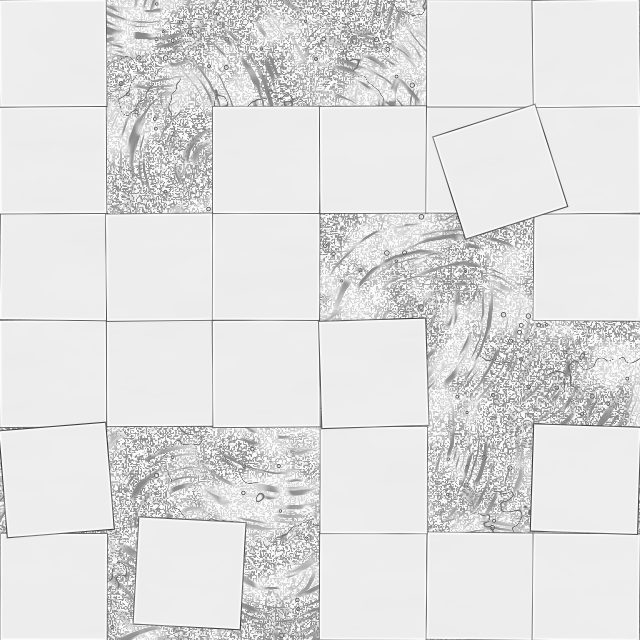
Write a Shadertoy shader that draws this texture.

```glsl
// Pale square tiles on a 6 by 6 grid, with some missing and a few lying loose.
// Bare cells show rough plaster: fine grain, curved trowel strokes, pits and
// cracks. Tiles are rotated box distances with thin dark rims.

const float GRID = 6.0;              // cells across and down
const float TILE_TONE = 0.93;
const float RIM_LIGHT = 0.985;       // pale band inside each rim
const float RIM_DARK = 0.20;
const float PLASTER_LIGHT = 0.985;
const float PLASTER_DARK = 0.27;
const float JOINT_HALF = 0.0042;     // half line widths, in cells
const float LOOSE_HALF = 0.0052;
const float RIM_BAND = 0.032;
const float TILE_SKEW = 0.026;       // small rotation of the fixed tiles
const float TILE_SHIFT = 0.010;      // small offset of the fixed tiles
const float GRAIN_SCALE = 64.0;
const float GRAIN_WIDTH = 0.30;
const float STREAK_SCALE = 46.0;     // lines per cell across a trowel stroke
const float STREAK_STRETCH = 3.0;    // breaks per cell along a trowel stroke
const float PIT_SCALE = 12.0;
const float PIT_SHARE = 0.05;

// Fixed tiles per row from the bottom; bit n stands for column n
const int ROW_MASK[6] = int[6](57, 8, 7, 39, 61, 49);
// Loose tiles: centre in cells, rotation in radians
const int LOOSE_COUNT = 5;
const vec3 LOOSE[5] = vec3[5](
    vec3(4.69, 4.39, 0.31), vec3(3.504, 2.50, 0.031), vec3(0.53, 1.50, 0.08),
    vec3(5.49, 1.508, -0.032), vec3(1.777, 0.625, -0.054));

float hash(vec2 p) {
    vec3 q = fract(p.xyx * vec3(0.1031, 0.1030, 0.0973));
    q += dot(q, q.yzx + 33.33);
    return fract((q.x + q.y) * q.z);
}

float noise(vec2 p) {
    vec2 i = floor(p), f = fract(p);
    f = f * f * (3.0 - 2.0 * f);
    return mix(mix(hash(i), hash(i + vec2(1, 0)), f.x),
               mix(hash(i + vec2(0, 1)), hash(i + vec2(1, 1)), f.x), f.y);
}

float fbm(vec2 p) {
    float sum = 0.0, amp = 0.533;
    for (int i = 0; i < 4; i++) {
        sum += amp * noise(p);
        p = mat2(1.6, 1.2, -1.2, 1.6) * p + 7.3;
        amp *= 0.5;
    }
    return sum;
}

// Pixel coverage of the inside of distance d, and of a line along d = 0
float coverage(float d, float px) { return clamp(0.5 - d / px, 0.0, 1.0); }
float lineCoverage(float d, float halfWidth, float px) {
    return coverage(d - halfWidth, px) - coverage(d + halfWidth, px);
}

// Band around the middle level of a noise value
float contour(float n, float width) { return 1.0 - smoothstep(0.0, width, abs(n - 0.5)); }

// Scattered trowel strokes, each a sheaf of thin arcs around its own far centre
float trowelStrokes(vec2 p) {
    float ink = 0.0;
    for (int y = -1; y <= 1; y++)
    for (int x = -1; x <= 1; x++) {
        vec2 cell = floor(p) + vec2(x, y);
        vec2 middle = cell + 0.2 + 0.6 * vec2(hash(cell + 3.1), hash(cell + 8.7));
        float turn = 6.2832 * hash(cell + 15.3);
        vec2 axis = vec2(cos(turn), sin(turn));
        vec2 q = p - middle + axis * mix(0.45, 1.6, hash(cell + 21.9));
        float along = dot(q, vec2(-axis.y, axis.x));
        vec2 strokeUv = vec2(length(q) * STREAK_SCALE, along * STREAK_STRETCH);
        float streak = noise(strokeUv + 40.0 * cell);
        float fade = 1.0 - smoothstep(0.3, 0.8, distance(p, middle));
        ink = max(ink, fade * smoothstep(0.55, 0.85, streak));
    }
    return ink * smoothstep(0.2, 0.6, noise(p * 9.0 + 5.0));
}

float plaster(vec2 p, float px) {
    float rough = smoothstep(0.34, 0.60, fbm(p * 2.3 + 11.0));
    vec2 warped = p + 0.012 * vec2(noise(p * 17.0), noise(p * 17.0 + 50.0));
    float grain = contour(noise(warped * GRAIN_SCALE), GRAIN_WIDTH);
    float ink = grain * mix(0.22, 0.62, rough);
    ink = max(ink, 0.62 * trowelStrokes(warped));
    // Pits: sparse small rings
    vec2 cell = floor(p * PIT_SCALE);
    vec2 pit = (cell + 0.35 + 0.3 * vec2(hash(cell), hash(cell + 4.4))) / PIT_SCALE;
    float radius = mix(0.010, 0.022, hash(cell + 9.2));
    float ring = lineCoverage(distance(p, pit) - radius, 0.004, px);
    ink = max(ink, ring * step(1.0 - PIT_SHARE, hash(cell + 17.6)));
    // Cracks: broken contours of broad noise
    float crack = contour(fbm(p * 2.1 + 31.0), 0.011);
    ink = max(ink, 0.8 * crack * smoothstep(0.58, 0.68, noise(p * 1.6 + 23.0)));
    return mix(PLASTER_LIGHT, PLASTER_DARK, ink);
}

// Lays one tile over the tone beneath; pose is centre and rotation
float layTile(float under, vec2 p, vec3 pose, float rimHalf, float rimInk, float px) {
    float c = cos(pose.z), s = sin(pose.z);
    vec2 q = mat2(c, -s, s, c) * (p - pose.xy);
    vec2 edge = abs(q) - 0.503;
    float d = max(edge.x, edge.y);
    float face = TILE_TONE + 0.012 * (fbm(q * vec2(1.5, 4.0) + 9.0 * pose.xy) - 0.5);
    face = mix(face, RIM_LIGHT, smoothstep(-RIM_BAND, -0.3 * RIM_BAND, d));
    float tone = mix(under, face, coverage(d, px));
    float wear = mix(0.55, 1.0, noise(q * 4.0 + 6.0 * pose.xy));
    return mix(tone, RIM_DARK, rimInk * wear * lineCoverage(d, rimHalf, px));
}

void mainImage(out vec4 fragColor, in vec2 fragCoord) {
    vec2 p = fragCoord / iResolution.xy * GRID;
    float px = GRID / min(iResolution.x, iResolution.y);
    float tone = plaster(p, px);
    // Fixed tiles of this cell and its neighbours
    for (int y = -1; y <= 1; y++)
    for (int x = -1; x <= 1; x++) {
        ivec2 cell = ivec2(floor(p)) + ivec2(x, y);
        if (min(cell.x, cell.y) < 0 || max(cell.x, cell.y) > 5) continue;
        if (((ROW_MASK[cell.y] >> cell.x) & 1) == 0) continue;
        vec2 id = vec2(cell);
        vec2 shift = TILE_SHIFT * (vec2(hash(id + 5.2), hash(id + 7.9)) - 0.5);
        vec3 pose = vec3(id + 0.5 + shift, TILE_SKEW * (hash(id + 2.7) - 0.5));
        tone = layTile(tone, p, pose, JOINT_HALF, 0.9, px);
    }
    for (int i = 0; i < LOOSE_COUNT; i++)
        tone = layTile(tone, p, LOOSE[i], LOOSE_HALF, 1.0, px);
    fragColor = vec4(vec3(tone), 1.0);
}
```
